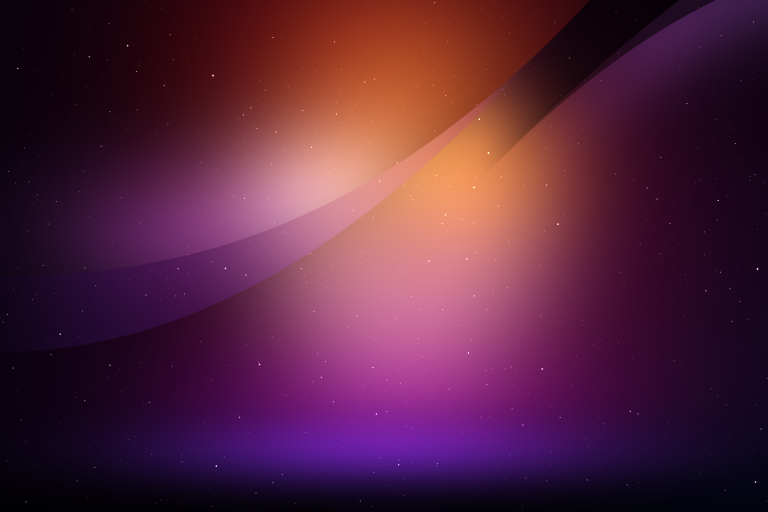
Write a Shadertoy shader that draws this background.

```glsl
#define NIGHT vec3(0.02, 0.004, 0.045)
#define RIBBON_TINT vec3(0.06, 0.02, 0.11)
#define LILAC vec3(0.20, 0.11, 0.24)
#define STAR_COLOR vec3(1.0, 0.82, 0.88)
#define BAND_SHADE 0.42
#define STAR_LAYERS 3
#define STAR_CELL 0.075
#define STAR_RADIUS 0.0019
#define STAR_DENSITY 0.28

// Soft elliptical light
vec3 glow(vec2 p, vec2 centre, vec2 radius, vec3 tint) {
    vec2 d = (p - centre) / radius;
    return tint * exp(-dot(d, d));
}

// Light above the sweeping curve
vec3 upperSky(vec2 p) {
    vec3 c = NIGHT;
    c += glow(p, vec2(0.75, 0.85), vec2(0.42, 0.40), vec3(0.43, 0.02, 0.01));
    c += glow(p, vec2(0.78, 0.78), vec2(0.24), vec3(0.28, 0.31, 0.10));
    c += glow(p, vec2(0.63, 0.62), vec2(0.20, 0.15), vec3(0.38, 0.46, 0.46));
    c += glow(p, vec2(0.38, 0.54), vec2(0.27, 0.15), vec3(0.30, 0.13, 0.34));
    return c;
}

// Light below the curve: warm disc over a violet floor
vec3 lowerSky(vec2 p) {
    vec3 warm = glow(p, vec2(0.85, 0.50), vec2(0.50), vec3(0.36, 0.03, 0.17));
    float r = length(p - vec2(0.79, 0.54)) / 0.30;
    vec3 disc = mix(vec3(0.44, 0.46, 0.36), vec3(0.44, 0.50, 0.16),
                    smoothstep(0.40, 0.72, p.y));
    warm += disc * exp(-r * r * r);
    warm += glow(p, vec2(0.95, 0.70), vec2(0.20, 0.17), vec3(0.25, 0.15, 0.0));
    warm += glow(p, vec2(0.75, 0.20), vec2(0.40, 0.17), vec3(0.20, 0.02, 0.28));
    vec3 c = NIGHT * smoothstep(-0.1, 0.3, p.y) + warm * smoothstep(0.0, 0.25, p.y);
    c += glow(p, vec2(0.74, 0.115), vec2(0.45, 0.07), vec3(0.22, 0.09, 0.46));
    c += glow(p, vec2(1.50, 0.20), vec2(0.35, 0.40), vec3(0.0, 0.015, 0.05));
    return c;
}

vec3 hash3(vec2 cell) {
    vec3 q = fract(cell.xyx * vec3(0.1031, 0.1030, 0.0973));
    q += dot(q, q.yxz + 33.33);
    return fract((q.xxy + q.yzz) * q.zyx);
}

// One randomly placed star per occupied cell
float stars(vec2 p, float px) {
    float sum = 0.0;
    float size = STAR_CELL;
    float power = 1.0;
    for (int i = 0; i < STAR_LAYERS; i++) {
        vec2 g = p / size + 17.0 * float(i);
        vec2 cell = floor(g);
        vec3 rnd = hash3(cell + 5.0);
        vec3 look = hash3(cell + 91.0);
        float d = length(fract(g) - 0.1 - 0.8 * rnd.xy) * size;
        float radius = STAR_RADIUS * mix(0.5, 1.0, look.x) * mix(0.6, 1.0, power);
        float dot_ = 1.0 - smoothstep(radius - 0.5 * px, radius + 0.5 * px, d);
        sum += dot_ * step(rnd.z, STAR_DENSITY) * power * mix(0.25, 1.0, look.y * look.y);
        size *= 0.6;
        power *= 0.45;
    }
    return sum;
}

// Coverage of the side above an edge, from its height difference and slope
float above(float height, float slope, float px) {
    float d = height / sqrt(1.0 + slope * slope);
    return smoothstep(-0.7 * px, 0.7 * px, d);
}

void mainImage(out vec4 fragColor, in vec2 fragCoord) {
    float px = 1.0 / iResolution.y;
    vec2 p = fragCoord / iResolution.xy * vec2(1.5, 1.0);
    float x = p.x;

    // Edges of the left ribbon and the right band
    float crest = 0.461 + x * x * (0.24 + x * (0.19 - 0.04 * x));
    float hem = 0.3125 + 0.53 * x * x;
    float t = x - 0.9375;
    float bandLow = 0.648 + t * (1.04 - 0.6 * t);
    float bandInner = bandLow + 0.25 * t * t;
    float overCrest = above(p.y - crest, 0.48 * x + 0.5 * x * x, px);
    float overHem = above(p.y - hem, 1.06 * x, px);
    float overLow = above(p.y - bandLow, 1.04 - 1.2 * t, px);
    float overInner = above(p.y - bandInner, 1.04 - 0.7 * t, px);

    // Lower sky with the translucent ribbon
    vec3 upper = upperSky(p);
    vec3 lower = lowerSky(p);
    vec3 ribbon = mix(upper, lower, 0.6) + RIBBON_TINT * smoothstep(-0.15, 0.25, x);
    vec3 color = mix(lower, ribbon, overHem * (1.0 - smoothstep(0.90, 1.05, x)));

    // Dark band and the lilac sheen beneath it
    float fade = smoothstep(0.92, 1.15, x);
    float depth = max(bandLow - p.y, 0.0) / 0.12;
    vec3 sheen = LILAC * exp(-depth * depth) * smoothstep(1.0, 1.35, x);
    float shade = mix(1.0, BAND_SHADE, fade * overLow * mix(0.65, 1.0, overInner));
    color = color * shade + sheen * mix(1.0, 0.35, overLow) * (1.0 - overInner);

    color = mix(color, upper, overCrest);
    color += STAR_COLOR * stars(p, px) * smoothstep(0.0, 0.2, p.y + 0.1);
    fragColor = vec4(clamp(color, 0.0, 1.0), 1.0);
}
```
